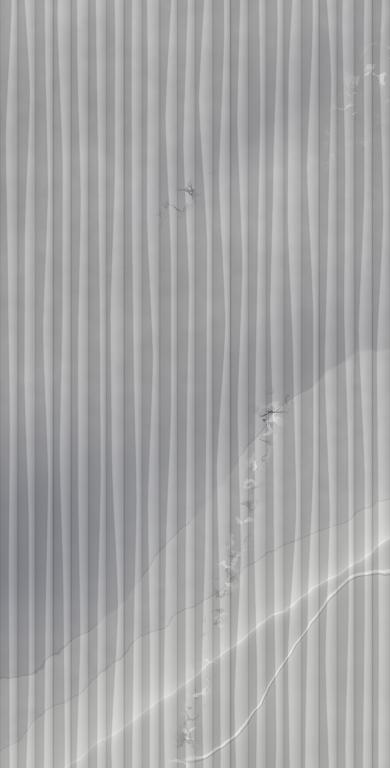
A Shadertoy shader for this texture:

```glsl
// Grey marble slab carved into 22 vertical flutes with wandering crests and diagonal veins.

const float FLUTES = 22.0;
const vec3 STONE = vec3(0.645, 0.645, 0.648);
const vec3 SMOKE = vec3(0.525, 0.53, 0.555);
const vec3 PALE = vec3(0.695, 0.695, 0.69);
const vec3 QUARTZ = vec3(0.86, 0.86, 0.845);
const vec3 CRACK = vec3(0.36, 0.36, 0.38);

float hash(vec2 p) {
    vec3 q = fract(vec3(p.xyx) * 0.1031);
    q += dot(q, q.yzx + 33.33);
    return fract((q.x + q.y) * q.z);
}

float noise(vec2 p) {
    vec2 i = floor(p), f = fract(p);
    f = f * f * (3.0 - 2.0 * f);
    return mix(mix(hash(i), hash(i + vec2(1, 0)), f.x),
               mix(hash(i + vec2(0, 1)), hash(i + vec2(1, 1)), f.x), f.y);
}

float fbm(vec2 p) {
    float sum = 0.0, amp = 0.5;
    for (int i = 0; i < 5; i++) {
        sum += amp * noise(p);
        p = mat2(1.6, 1.2, -1.2, 1.6) * p + 7.3;
        amp *= 0.5;
    }
    return sum;
}

// Antialiased stroke of the given half width around distance zero
float stroke(float d, float halfWidth, float px) {
    return 1.0 - smoothstep(halfWidth - px, halfWidth + px, abs(d));
}

// Soft elliptical patch, turned by the slope of its long axis
float patchMask(vec2 p, vec2 center, vec2 radius, float slope) {
    vec2 axis = normalize(vec2(1.0, slope)), d = p - center;
    d = vec2(dot(d, axis), dot(d, vec2(-axis.y, axis.x))) / radius;
    return exp(-dot(d, d));
}

// Ragged, broken hairlines
float flecks(vec2 p, float scale, float width) {
    float ridge = abs(fbm(p * scale) - 0.48);
    return (1.0 - smoothstep(width * 0.4, width, ridge)) * smoothstep(0.4, 0.6, noise(p * scale * 1.7));
}

// Crest position inside a flute: straight runs joined by soft bends
float crest(float id, float y) {
    float t = y * 2.7 + 9.0 * hash(vec2(id, 3.0));
    float k = floor(t), f = fract(t);
    float a = hash(vec2(id, k + 11.0)), b = hash(vec2(id, k + 12.0));
    return 0.22 + 0.5 * mix(a, b, mix(f, smoothstep(0.0, 1.0, f), 0.4));
}

// Light added or removed by the carved relief
float relief(vec2 p, float px) {
    float x = p.x * FLUTES, id = floor(x), f = x - id;
    float aa = px * FLUTES, c = crest(id, p.y);
    float shade = mix(-0.045, -0.015, smoothstep(0.0, c, f)) - 0.025 * exp(-(c - f) * 9.0) * step(f, c);
    float lit = mix(0.085, 0.005, smoothstep(0.12, 1.0, (f - c) / (1.0 - c)));
    float tone = mix(shade, lit, smoothstep(-aa, aa, f - c));
    float edge = min(f, 1.0 - f);
    float depth = mix(0.03, 0.085, hash(vec2(floor(x + 0.5), 51.0)));
    return tone - depth * stroke(edge, 0.04, aa);
}

vec3 marble(vec2 p, float px) {
    float cloud = fbm(p * vec2(3.0, 4.0) + 4.0);
    float rough = (fbm(p * 9.0) - 0.48) * 0.07;
    float grain = fbm(p * 36.0) - 0.48;
    vec3 col = STONE + (cloud - 0.48) * 0.1 + grain * 0.035;

    // Smoky clouds
    float smoke = 0.95 * patchMask(p, vec2(0.04, 0.58), vec2(0.36, 0.26), 0.75);
    smoke += 0.45 * patchMask(p, vec2(0.72, 1.02), vec2(0.4, 0.13), 0.7);
    smoke += 0.4 * patchMask(p, vec2(0.66, 1.67), vec2(0.36, 0.08), 0.8);
    col = mix(col, SMOKE, clamp(smoke * (0.45 + cloud), 0.0, 0.9));

    // Layered diagonal beds, each lighter than the one above
    float upper = p.y - 0.24 - 0.83 * smoothstep(0.0, 1.0, p.x) + rough;
    float lower = p.y - 0.03 - 0.93 * p.x + 0.26 * p.x * p.x + rough;
    float bed = 1.0 - smoothstep(-0.006, 0.006, upper);
    col = mix(col, mix(STONE, PALE, 0.4) + grain * 0.04, bed * 0.85);
    col = mix(col, PALE + (cloud - 0.48) * 0.12, 0.75 * (1.0 - smoothstep(-0.008, 0.008, lower)));
    col = mix(col, CRACK, 0.3 * stroke(upper, 0.0015, px) * smoothstep(0.35, 0.6, noise(p * 7.0)));
    col = mix(col, CRACK, 0.22 * stroke(lower, 0.0015, px));

    // Bright quartz veins with a glow on the upper side
    float main = p.y + 0.11 - 0.71 * p.x + rough * 0.8;
    float strength = smoothstep(0.1, 1.0, p.x);
    float glow = exp(-max(main, 0.0) * 14.0) * exp(min(main, 0.0) * 70.0);
    col = mix(col, QUARTZ, glow * (0.25 + 0.45 * strength) * (0.5 + cloud));
    col = mix(col, QUARTZ, stroke(main, 0.002, px) * (0.3 + 0.4 * strength));
    float branch = p.y - 0.02 - 0.49 * smoothstep(0.5, 0.95, p.x) + rough * 0.7;
    float shown = smoothstep(0.44, 0.52, p.x);
    col = mix(col, QUARTZ, shown * (0.55 * stroke(branch, 0.004, px) + 0.2 * exp(-abs(branch) * 45.0)));
    col = mix(col, CRACK, shown * 0.3 * stroke(branch + 0.008, 0.0015, px));

    // Steep crumbly fissure and small scattered scars
    float fissure = exp(-pow((p.x - 0.46 - 0.255 * p.y + rough * 0.5) / 0.022, 2.0));
    fissure *= 1.0 - smoothstep(0.88, 0.98, p.y);
    float scars = patchMask(p, vec2(0.94, 1.73), vec2(0.16, 0.045), 2.0);
    col = mix(col, QUARTZ, 0.6 * max(fissure, scars) * flecks(p, 24.0, 0.07));
    float dark = patchMask(p, vec2(0.69, 0.91), vec2(0.065, 0.025), 1.3);
    dark += patchMask(p, vec2(0.47, 1.46), vec2(0.065, 0.018), 0.9);
    dark += 0.35 * fissure;
    return mix(col, CRACK, 0.8 * min(dark, 1.0) * flecks(p + 5.0, 28.0, 0.06));
}

void mainImage(out vec4 fragColor, in vec2 fragCoord) {
    vec2 p = fragCoord / iResolution.x;
    float px = 1.0 / iResolution.x;
    vec3 col = marble(p, px) + relief(p, px);
    fragColor = vec4(clamp(col, 0.0, 1.0), 1.0);
}
```
